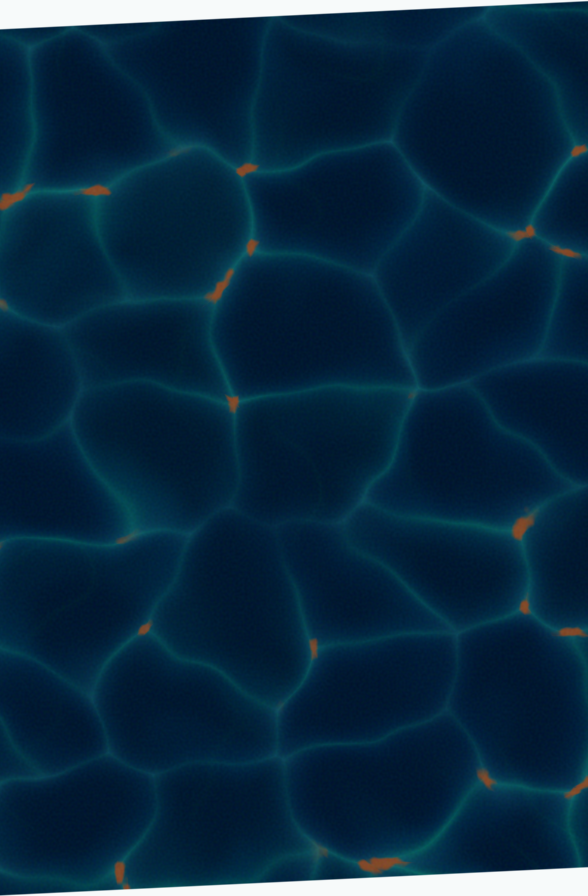
This texture is drawn by a Shadertoy shader. Its source:

```glsl
// Dark pool water crossed by a faint net of light caustics, on a tilted sheet.
// A warped Voronoi net gives thin veins, soft glows and bright junctions;
// gradient noise fades the veins, adds wisps and a fine grain.

#define CELLS vec2(4.1, 4.9)            // net cells per canvas width
#define TILT 0.048                      // slope of the sheet
#define VEIN_WIDTH 0.055                // vein core, in cells
#define GRAIN 0.035
#define DEEP vec3(0.0, 0.088, 0.183)
#define BLUE vec3(0.0, 0.032, 0.072)
#define TEAL vec3(0.0, 0.085, 0.018)
#define VEIN vec3(0.015, 0.105, 0.055)
#define NODE vec3(0.07, 0.15, 0.15)
#define EMBER vec3(0.62, 0.27, 0.10)
#define PAPER vec3(0.97, 0.98, 0.98)

vec2 hash22(vec2 p) {
    vec3 q = fract(p.xyx * vec3(0.1031, 0.1030, 0.0973));
    q += dot(q, q.yzx + 33.33);
    return fract((q.xx + q.yz) * q.zy);
}

float cornerSlope(vec2 cell, vec2 corner, vec2 f) {
    float angle = 6.2832 * hash22(cell + corner + 71.0).x;
    return dot(vec2(cos(angle), sin(angle)), f - corner);
}

float gradientNoise(vec2 p) {
    vec2 i = floor(p), f = fract(p);
    vec2 u = f * f * f * (f * (f * 6.0 - 15.0) + 10.0);
    float low = mix(cornerSlope(i, vec2(0, 0), f), cornerSlope(i, vec2(1, 0), f), u.x);
    float high = mix(cornerSlope(i, vec2(0, 1), f), cornerSlope(i, vec2(1, 1), f), u.x);
    return mix(low, high, u.y);
}

vec2 noisePair(vec2 p) {
    return vec2(gradientNoise(p), gradientNoise(p + 37.0));
}

// x: gap to the nearest edge, y: gap to the nearest junction, z: cell hash
vec3 causticNet(vec2 p) {
    vec2 base = floor(p);
    vec3 nearest = vec3(9.0);
    float id = 0.0;
    for (int y = -2; y <= 2; y++)
    for (int x = -2; x <= 2; x++) {
        vec2 cell = base + vec2(x, y);
        vec2 seed = hash22(cell + 19.0);
        float d = length(cell + 0.1 + 0.8 * seed - p);
        if (d < nearest.x) {
            nearest = vec3(d, nearest.xy);
            id = fract(seed.x * 7.0 + seed.y * 3.0);
        } else if (d < nearest.y) {
            nearest = vec3(nearest.x, d, nearest.y);
        } else {
            nearest.z = min(nearest.z, d);
        }
    }
    return vec3(nearest.yz - nearest.x, id);
}

vec3 water(vec2 p) {
    // Bend the net at two scales
    vec2 w = p + 0.075 * noisePair(p * 4.0) + 0.022 * noisePair(p * 11.0);
    vec3 net = causticNet(w * CELLS);
    float edge = net.x, junction = net.y;

    // Light varies over the pool and gathers near the bottom
    float light = 0.62 + 0.95 * gradientNoise(p * 3.1 + 5.0);
    light = clamp(light + 0.3 * smoothstep(0.4, 0.05, p.y), 0.14, 1.15);

    // Each cell has its own softness, so veins are sharper on one side
    float halo = exp(-edge * edge / 0.075);
    float glow = exp(-edge / mix(0.09, 0.30, net.z));
    float vein = exp(-pow(edge / VEIN_WIDTH, 1.5));
    float node = exp(-junction / 0.13);

    // Loose wisps inside the cells
    float wisp = exp(-abs(gradientNoise(w * 5.5 + 11.0)) / 0.035);
    wisp *= smoothstep(-0.05, 0.4, gradientNoise(p * 3.7 + 23.0));
    float mist = smoothstep(0.0, 0.5, gradientNoise(w * 6.0 + 51.0));

    vec3 col = DEEP;
    col += BLUE * min(halo * (0.35 + 0.7 * light) + 0.35 * mist, 1.1);
    col += TEAL * (glow * light + 0.28 * wisp + 0.22 * mist * light);
    col += VEIN * vein * light * (0.75 + 0.8 * gradientNoise(p * 9.0));
    col += NODE * node * light;

    // Small warm sparks at the brightest junctions
    float ragged = junction + 0.06 * gradientNoise(p * 60.0);
    float spark = smoothstep(0.10, 0.035, ragged) * smoothstep(0.66, 0.85, light);
    return mix(col, EMBER, 0.8 * spark);
}

void mainImage(out vec4 fragColor, in vec2 fragCoord) {
    vec2 p = fragCoord / iResolution.x;
    float height = iResolution.y / iResolution.x;
    float pixel = 1.0 / iResolution.x;

    // Turn the water with the sheet
    vec2 sheet = p + TILT * vec2(p.y, -p.x);
    vec3 col = water(sheet);

    // Fine coloured grain
    vec2 g = p * 190.0;
    vec3 grain = vec3(gradientNoise(g), gradientNoise(g + 91.0), gradientNoise(g + 173.0));
    col = max(col + GRAIN * grain * vec3(0.5, 0.8, 1.0), 0.0);

    // Pale paper beyond the slanted top and bottom edges
    float bottom = sheet.y - TILT * p.y * 0.0 - 0.001;
    float top = height - 0.050 + TILT * p.x - p.y;
    bottom = p.y - TILT * p.x - 0.001;
    float inside = smoothstep(-pixel, pixel, min(bottom, top));
    fragColor = vec4(mix(PAPER, col, inside), 1.0);
}
```
